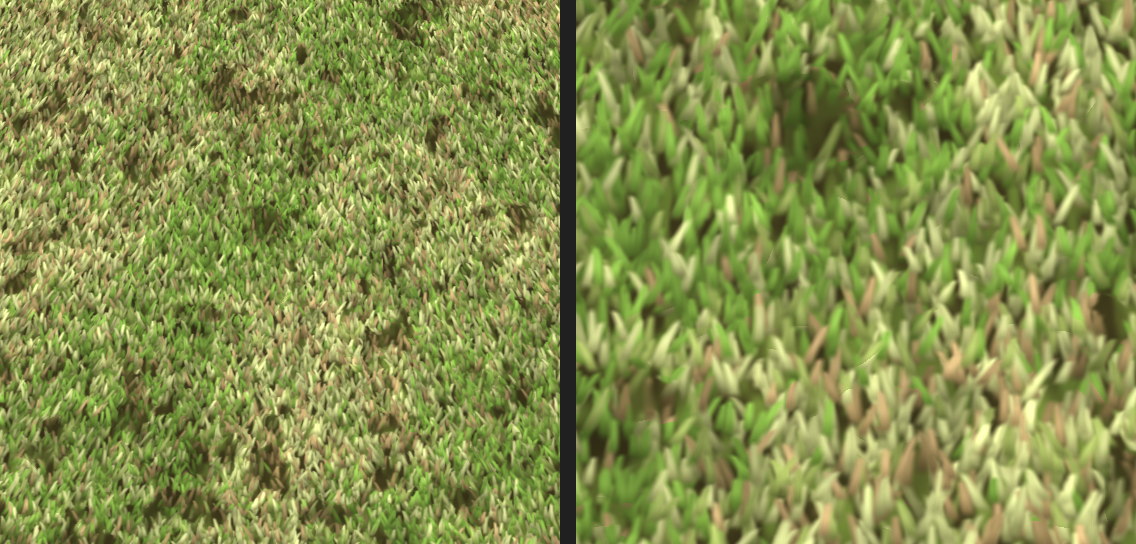
Left, the full canvas; right, a detail of the centre.
A WebGL 2 fragment shader for this texture:

```glsl
#version 300 es
precision highp float;
precision highp int;
// Patchy lawn: layered short grass blades, green and straw, over dark soil gaps.

#define UNIT 0.026        // blade scale, in canvas heights
#define LAYERS 12         // blade layers
#define PERSPECTIVE 0.38  // shrink of the blades towards the top
#define HALF_WIDTH 0.155  // blade half width, in units
#define SOFTNESS 0.115    // edge blur, in units
#define LEAN 0.58         // largest sideways slope
#define BEND 0.28         // sideways curl of the tip, in units
#define ROOT_SHADE 0.70   // brightness at the blade root
#define TIP_SHADE 1.12    // brightness at the blade tip
#define BALD 0.80         // share of blades missing in worn spots

uniform vec2 u_resolution;
out vec4 fragColor;

const vec2 CELL  = vec2(1.05, 1.6);  // one blade per cell and layer
const vec3 PALE  = vec3(0.80, 0.82, 0.54);
const vec3 OLIVE = vec3(0.61, 0.67, 0.35);
const vec3 GREEN = vec3(0.52, 0.69, 0.27);
const vec3 STRAW = vec3(0.73, 0.62, 0.42);
const vec3 SOIL  = vec3(0.23, 0.21, 0.10);
const vec3 MOSS  = vec3(0.42, 0.50, 0.20);

// Integer hashes
uint scramble(uint v) {
    v ^= v >> 16u; v *= 0x7feb352du;
    v ^= v >> 15u; v *= 0x846ca68bu;
    return v ^ (v >> 16u);
}

uint cellHash(ivec2 cell, int seed) {
    uvec2 c = uvec2(cell + 4096);
    return scramble(c.x * 40503u + c.y * 60493u + uint(seed) * 99991u);
}

// Four values in 0..1 from the bytes of one hash
vec4 unpack(uint h) {
    return vec4(uvec4(h, h >> 8u, h >> 16u, h >> 24u) & 255u) / 255.0;
}

float corner(ivec2 cell, int seed) {
    return float(cellHash(cell, seed) >> 16u) / 65535.0;
}

float noise(vec2 p, int seed) {
    ivec2 i = ivec2(floor(p));
    vec2 f = fract(p);
    f = f * f * (3.0 - 2.0 * f);
    float low  = mix(corner(i, seed), corner(i + ivec2(1, 0), seed), f.x);
    float high = mix(corner(i + ivec2(0, 1), seed), corner(i + ivec2(1, 1), seed), f.x);
    return mix(low, high, f.y);
}

// Blade colour, picked by weights that follow the patches
vec3 bladeColour(float pick, float lush, float worn) {
    float straw = clamp(0.14 - 0.15 * lush + 0.35 * worn, 0.03, 0.85);
    float green = clamp(0.25 + 0.34 * lush - 0.15 * worn, 0.03, 0.75);
    if (pick < straw) return STRAW;
    if (pick < straw + green) return GREEN;
    if (pick < straw + green + 0.20) return OLIVE;
    return PALE;
}

void main() {
    // Receding ground plane
    vec2 uv = gl_FragCoord.xy / u_resolution.y;
    float nearness = 1.0 - PERSPECTIVE * uv.y;
    vec2 p = vec2((uv.x - 0.5) / nearness, -log(nearness) / PERSPECTIVE) / UNIT;
    float soft = max(SOFTNESS, 0.7 / (u_resolution.y * UNIT * nearness));

    // Dry and lush patches, a parched far corner, small worn spots
    float patches = noise(p * 0.13, 101) * 0.6 + noise(p * 0.32, 102) * 0.4;
    float parched = smoothstep(1.31, 1.37, uv.x * 0.4 + uv.y);
    float lush = clamp((patches - 0.5) * 3.0, -1.0, 1.0) - 3.0 * parched;
    float spots = noise(p * vec2(0.36, 0.45), 103) * 0.6 + noise(p * 0.9, 104) * 0.4;
    float worn = smoothstep(0.57, 0.80, spots) * (1.0 - parched);

    // Blades from front to back, until nothing behind can show
    vec3 col = vec3(0.0);
    float clear = 1.0;
    for (int layer = 0; layer < LAYERS && clear > 0.04; layer++) {
        float depth = float(layer) / float(LAYERS - 1);
        vec2 q = p + vec2(0.37, 0.71) * float(layer);
        ivec2 home = ivec2(floor(q / CELL));
        for (int k = 0; k < 6; k++) {
            ivec2 cell = home + ivec2(k % 3 - 1, k / 3 - 1);
            uint h = cellHash(cell, layer);
            vec4 shape = unpack(h);
            vec2 d = q - (vec2(cell) + vec2(0.15 + 0.7 * shape.x, shape.y)) * CELL;
            float t = d.y / mix(0.8, CELL.y, shape.z);
            if (t <= 0.0 || t >= 1.0) continue;

            // Tapered, leaning and curled outline
            vec4 look = unpack(scramble(h + 1u));
            float slope = 0.04 + (shape.w * 2.0 - 1.0) * LEAN;
            float side = d.x - slope * d.y - (look.x * 2.0 - 1.0) * BEND * t * t;
            side = abs(side) * inversesqrt(1.0 + slope * slope);
            float w = HALF_WIDTH * (0.35 + 0.65 * sqrt(1.0 - t));
            if (side > w + soft) continue;
            float cover = 1.0 - smoothstep(w - soft, w + soft, side);
            cover *= smoothstep(0.0, 0.25, t) * (1.0 - smoothstep(0.82, 1.0, t));
            cover *= smoothstep(-0.15, 0.15, look.y + 0.15 - worn * BALD);

            // Dark root, bright tip, deeper layers in shade
            float shade = mix(ROOT_SHADE, TIP_SHADE, smoothstep(0.0, 0.6, t));
            shade *= mix(1.0, 0.74, depth) * mix(0.84, 1.10, look.z) * (1.0 - 0.22 * worn);
            vec3 tint = bladeColour(look.w, lush, worn) * vec3(shade, shade, pow(shade, 1.2));
            col += clear * cover * tint;
            clear *= 1.0 - cover;
        }
    }

    // Streaked soil and moss in the gaps, then clump shadows
    float streak = noise(p * vec2(2.4, 1.1), 105);
    vec3 bed = mix(SOIL, MOSS, smoothstep(0.2, 0.85, streak) * (1.0 - 0.6 * worn));
    col += clear * bed;
    col *= 0.84 + 0.32 * noise(p * 0.9, 107);
    col *= 1.0 - 0.06 * clamp(lush, -1.0, 1.0);
    fragColor = vec4(clamp(col, 0.0, 1.0), 1.0);
}
```
